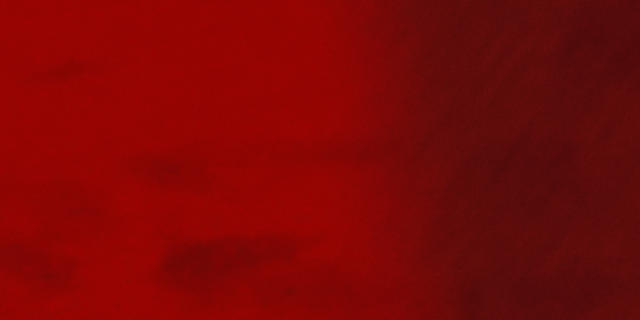
This background is drawn by a Shadertoy shader. Its source:

```glsl
const vec3 BRIGHT_RED = vec3(0.588, 0.016, 0.008);
const vec3 DEEP_RED = vec3(0.445, 0.026, 0.018);
const vec3 MAROON = vec3(0.368, 0.048, 0.043);
const vec3 DARK_MAROON = vec3(0.305, 0.036, 0.038);
const float FADE_START = 0.46;    // where the red begins to darken, top edge
const float FADE_END = 0.73;
const float FADE_SLANT = 0.055;   // rightward drift of the fade at the bottom
const float EDGE_WARP = 0.75;     // raggedness of the stains
const float BREAKUP = 1.5;        // how far brushing breaks up the stains
const float GRAIN_CELLS = 256.0;  // grain cells per canvas height
const float GRAIN_AMOUNT = 0.065;

// Stains: centre x, centre y, radius x, radius y (fractions of the canvas)
const int STAINS = 12;
const vec4 STAIN_SHAPE[STAINS] = vec4[](
    vec4(0.34, 0.19, 0.20, 0.085), vec4(0.43, 0.10, 0.23, 0.19),
    vec4(0.03, 0.17, 0.15, 0.13), vec4(0.52, 0.52, 0.20, 0.09),
    vec4(0.11, 0.78, 0.12, 0.06), vec4(0.25, 0.47, 0.15, 0.08),
    vec4(0.94, 0.86, 0.11, 0.26), vec4(0.90, 0.07, 0.14, 0.15),
    vec4(0.735, 0.07, 0.03, 0.14), vec4(0.84, 0.53, 0.15, 0.08),
    vec4(0.87, 0.36, 0.16, 0.18), vec4(0.14, 0.32, 0.14, 0.13));
// Tilt in radians and strength of each stain
const vec2 STAIN_STYLE[STAINS] = vec2[](
    vec2(0.16, 0.65), vec2(-0.10, 0.55), vec2(-0.25, 0.65), vec2(0.03, 0.45),
    vec2(0.22, 0.38), vec2(-0.22, 0.35), vec2(-0.30, 0.55), vec2(0.10, 0.65),
    vec2(0.0, 0.45), vec2(0.05, 0.35), vec2(0.0, 0.25), vec2(-0.35, 0.25));

float hash(vec2 p) {
    vec3 q = fract(vec3(p.xyx) * 0.1031);
    q += dot(q, q.yzx + 33.33);
    return fract((q.x + q.y) * q.z);
}

float noise(vec2 p) {
    vec2 cell = floor(p), f = fract(p);
    f = f * f * (3.0 - 2.0 * f);
    return mix(mix(hash(cell), hash(cell + vec2(1, 0)), f.x),
               mix(hash(cell + vec2(0, 1)), hash(cell + vec2(1, 1)), f.x), f.y);
}

float fbm(vec2 p) {
    float sum = 0.0, weight = 0.5;
    for (int i = 0; i < 6; i++) {
        sum += weight * noise(p);
        p = mat2(1.6, 1.2, -1.2, 1.6) * p + 7.3;
        weight *= 0.55;
    }
    return sum;
}

vec2 rotate(vec2 p, float angle) {
    float c = cos(angle), s = sin(angle);
    return vec2(c * p.x + s * p.y, c * p.y - s * p.x);
}

// Soft ellipse with a ragged rim
float stain(vec2 p, vec4 shape, float tilt, float rag, float aspect) {
    vec2 offset = rotate(p - shape.xy * vec2(aspect, 1.0), tilt);
    float reach = length(offset / (shape.zw * vec2(aspect, 1.0)));
    return 1.0 - smoothstep(0.2, 1.15, reach + EDGE_WARP * rag);
}

void mainImage(out vec4 fragColor, in vec2 fragCoord) {
    vec2 uv = fragCoord / iResolution.xy;
    float aspect = iResolution.x / iResolution.y;
    vec2 p = vec2(uv.x * aspect, uv.y);

    // Layers of texture: clouds, horizontal brushing, slanted scuffs, blotches
    float clouds = fbm(p * 5.0 + 3.0) - 0.53;
    float brushed = fbm(rotate(p, 0.15) * vec2(7.0, 20.0)) - 0.53;
    float scuffs = fbm(rotate(p, 0.95) * vec2(7.0, 30.0) + 11.0) - 0.53;
    float blotches = fbm(p * 22.0 + 5.0) - 0.53;
    float rag = 1.5 * clouds + 1.2 * brushed + 0.5 * blotches;

    // Red to maroon fade
    float fadeX = uv.x - FADE_SLANT * (1.0 - uv.y) + 0.06 * clouds + 0.03 * brushed;
    float fade = smoothstep(FADE_START, FADE_END, fadeX);

    // Accumulated stains
    float clean = 1.0;
    for (int i = 0; i < STAINS; i++) {
        float cover = stain(p, STAIN_SHAPE[i], STAIN_STYLE[i].x, rag, aspect);
        clean *= 1.0 - cover * STAIN_STYLE[i].y;
    }

    // Bare patch on the lower left
    float bare = stain(p, vec4(0.18, 0.02, 0.12, 0.12), 0.1, 0.5 * rag, aspect);
    float dirt = (1.0 - clean) * (1.0 - 0.9 * bare);
    dirt *= 1.0 + BREAKUP * (brushed + blotches);

    // Sparse worn flecks, denser toward the bottom
    float flecks = smoothstep(0.08, 0.28, 0.6 * brushed + 0.6 * blotches);
    dirt = clamp(dirt + flecks * mix(0.30, 0.08, uv.y), 0.0, 1.0);

    vec3 color = mix(mix(BRIGHT_RED, DEEP_RED, dirt), mix(MAROON, DARK_MAROON, dirt), fade);

    // Surface variation and fine grain
    float surface = 0.05 * clouds + 0.05 * brushed + 0.06 * blotches + 0.14 * scuffs * fade;
    float grain = noise(p * GRAIN_CELLS) - 0.5;
    color *= 1.0 + surface + GRAIN_AMOUNT * (1.0 + fade) * grain;
    fragColor = vec4(clamp(color, 0.0, 1.0), 1.0);
}
```
